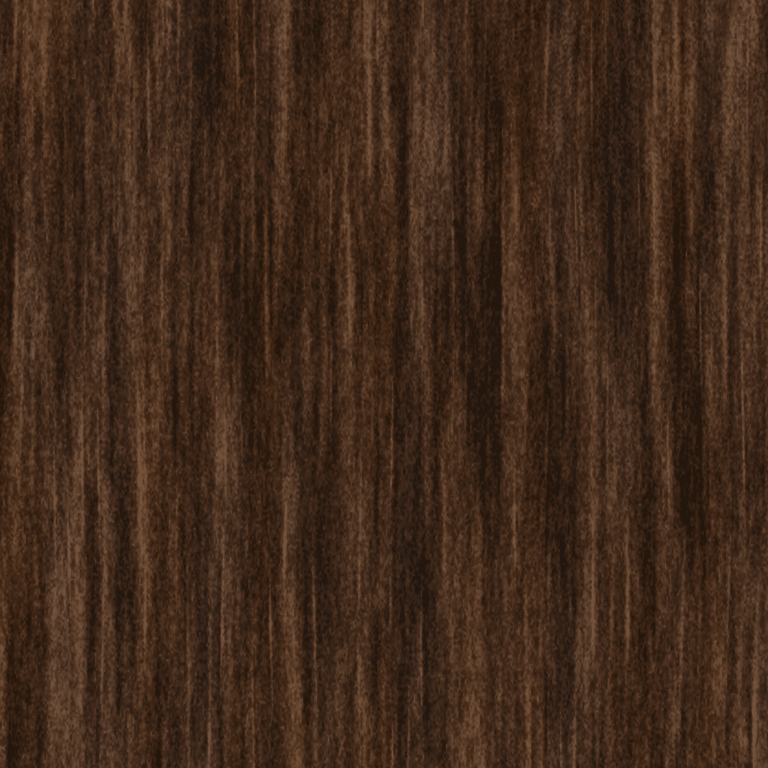
A WebGL 2 fragment shader for this texture:

```glsl
#version 300 es
precision highp float;

uniform vec2 u_resolution;
out vec4 fragColor;

const vec3 DARK = vec3(0.138, 0.086, 0.050);
const vec3 BROWN = vec3(0.262, 0.165, 0.104);
const vec3 LIGHT = vec3(0.415, 0.292, 0.205);

float hash(vec2 p) {
    return fract(sin(dot(p, vec2(127.1, 311.7))) * 43758.545);
}

// Smooth random value along one column, with its own vertical phase
float columnValue(float column, float y, float seed) {
    float shifted = y + 37.0 * hash(vec2(column, seed));
    float row = floor(shifted);
    float t = smoothstep(0.0, 1.0, shifted - row);
    return mix(hash(vec2(column, row + seed)), hash(vec2(column, row + 1.0 + seed)), t);
}

// Signed noise in -0.5..0.5, stretched by the two frequencies
float fibre(vec2 p, vec2 frequency, float seed) {
    vec2 q = p * frequency;
    float column = floor(q.x);
    float t = smoothstep(0.0, 1.0, q.x - column);
    return mix(columnValue(column, q.y, seed), columnValue(column + 1.0, q.y, seed), t) - 0.5;
}

// Tapered vertical spindles, one candidate per cell
float spindles(vec2 p, vec2 frequency, float width, float density, float seed) {
    vec2 q = p * frequency;
    float column = floor(q.x);
    q.y += 19.0 * hash(vec2(column, seed));
    vec2 cell = vec2(column, floor(q.y));
    vec2 local = fract(q);
    float centre = mix(0.35, 0.65, hash(cell + seed));
    float lean = (hash(cell + seed + 5.3) - 0.5) * 0.2;
    float along = 2.0 * local.y - 1.0;
    float taper = 1.0 - along * along;
    float across = (local.x - centre - lean * along) / (width * (0.35 + 0.65 * taper));
    float strength = smoothstep(1.0 - density, 1.0, hash(cell + seed + 9.1));
    return strength * taper * exp(-across * across);
}

// Grain brightness from broad bands down to fine pores
float grainTone(vec2 p) {
    float tone = 0.47;
    tone += 0.22 * fibre(p, vec2(14.0, 1.2), 1.0);
    tone += 0.56 * fibre(p, vec2(42.0, 2.2), 2.0);
    tone += 0.48 * fibre(p, vec2(88.0, 4.0), 3.0);
    tone += 0.38 * fibre(p, vec2(190.0, 18.0), 4.0);
    tone += 0.34 * fibre(p, vec2(300.0, 90.0), 5.0);
    tone += 0.46 * fibre(p, vec2(420.0, 260.0), 6.0);
    return tone;
}

void main() {
    vec2 uv = gl_FragCoord.xy / u_resolution.y;

    // Slow sideways drift of the fibres
    vec2 p = uv;
    p.x += 0.006 * fibre(uv, vec2(7.0, 4.0), 11.0);
    p.x += 0.002 * fibre(uv, vec2(24.0, 9.0), 12.0);

    float tone = grainTone(p);

    // Pale streaks and dark slits in two sizes
    for (int i = 0; i < 2; i++) {
        float layer = float(i);
        vec2 frequency = mix(vec2(30.0, 2.6), vec2(50.0, 4.5), layer);
        tone += 0.50 * spindles(p, frequency, 0.10, 0.55, 21.0 + layer);
        tone -= 0.32 * spindles(p, frequency, 0.16, 0.60, 31.0 + layer);
    }

    // Sparse pale flecks
    float fleck = fibre(uv, vec2(330.0, 250.0), 41.0) + 0.5;
    tone += 0.20 * smoothstep(0.75, 0.97, fleck);

    // Colour ramp with slight warm and grey patches
    tone = clamp(tone, 0.0, 1.1);
    vec3 colour = mix(DARK, BROWN, min(tone * 2.0, 1.0));
    colour = mix(colour, LIGHT, max(tone * 2.0 - 1.0, 0.0));
    float warmth = fibre(p, vec2(26.0, 3.0), 51.0);
    colour += warmth * vec3(0.012, -0.004, -0.020);

    fragColor = vec4(colour, 1.0);
}
```
